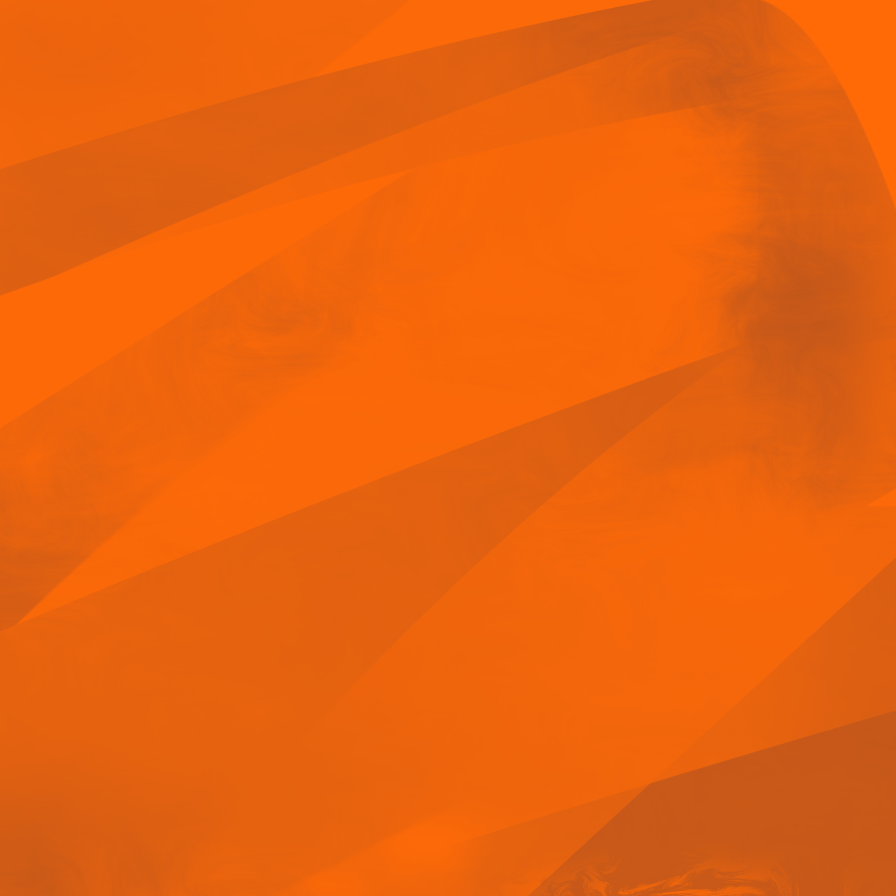
Reproduce this background procedurally as a Shadertoy shader.

```glsl
const vec3 BRIGHT_ORANGE = vec3(1.0, 0.415, 0.028);
const vec3 BURNT_ORANGE = vec3(0.755, 0.338, 0.105);

// Warped, rotated sine octaves, roughly -1 to 1
float layeredSines(vec2 p, float persistence) {
    float sum = 0.0;
    float amplitude = 0.55;
    for (int i = 0; i < 7; i++) {
        p = mat2(0.8, -0.6, 0.6, 0.8) * p * 1.85 + 1.7;
        p += 0.65 * sin(p.yx * 1.3 + float(i));
        sum += amplitude * sin(p.x) * sin(p.y);
        amplitude *= persistence;
    }
    return sum;
}

// Coverage below the parabola y = c.x + c.y * x + c.z * x^2
float below(vec2 p, vec3 c, float soft) {
    float slope = c.y + 2.0 * c.z * p.x;
    float d = (p.y - c.x - p.x * (c.y + c.z * p.x)) / sqrt(1.0 + slope * slope);
    return 1.0 - smoothstep(-soft, soft, d);
}

float glow(vec2 p, vec2 centre, vec2 radius) {
    vec2 q = (p - centre) / radius;
    return exp(-dot(q, q));
}

// Upper bands and the pale brushed field
float upperStrokes(vec2 p, float grain, float soft) {
    float shade = 0.06 + 0.12 * (1.0 - below(p, vec3(0.634, 0.80, 0.0), soft * 3.0));
    shade += 0.12 * glow(p, vec2(0.08, 0.94), vec2(0.14, 0.08));

    float band = 0.50 + 0.06 * grain + 0.26 * smoothstep(0.5, 0.8, p.x);
    shade = mix(shade, band, below(p, vec3(0.811, 0.325, -0.09), soft));

    float underBand = mix(0.10, 0.26, smoothstep(0.1, 0.6, p.x));
    underBand += 0.42 * smoothstep(0.64, 0.80, p.x + 0.03 * grain);
    shade = mix(shade, underBand, below(p, vec3(0.664, 0.46, -0.085), soft * 1.5));

    float belowBand = below(p, vec3(0.67, 0.36, -0.115), soft * 1.5);
    shade = mix(shade, 0.02 + 0.14 * smoothstep(0.4, 0.65, p.x), belowBand);

    float brushed = 0.22 + 0.10 * grain + 0.38 * glow(p, vec2(0.0, 0.31), vec2(0.12, 0.15));
    brushed = mix(brushed, 0.15 + 0.05 * grain, smoothstep(0.4, 0.65, p.x));
    shade = mix(shade, brushed, below(p, vec3(0.522, 0.636, -0.02), soft * 2.0) * belowBand);

    float fade = soft * 2.0 + 0.13 * p.x * p.x;
    return mix(shade, 0.09 + 0.03 * grain, below(p, vec3(0.285, 0.98, -0.32), fade));
}

// Long diagonal wedge and the lighter field to its right
float lowerStrokes(vec2 p, float shade, float soft) {
    float insideWedge = below(p, vec3(0.295, 0.42, -0.04), soft);
    float wedge = 0.34 + 0.10 * glow(p, vec2(0.42, 0.36), vec2(0.20))
        + 0.27 * glow(p, vec2(0.75, 0.57), vec2(0.2))
        + 0.40 * glow(p, vec2(0.0, 0.02), vec2(0.25, 0.13));
    shade = mix(shade, wedge, insideWedge);

    float field = 0.25 - 0.11 * glow(p, vec2(0.82, 0.33), vec2(0.25, 0.18))
        + 0.16 * glow(p, vec2(0.30, 0.10), vec2(0.16));
    float upperLedge = 1.0 - below(p, vec3(0.313, 0.219, 0.0), 0.012);
    field = mix(field, 0.42, upperLedge * smoothstep(0.62, 0.78, p.x));
    float rim = soft + 0.02 * (1.0 - smoothstep(0.22, 0.45, p.x));
    return mix(shade, field, insideWedge * below(p, vec3(-0.237, 1.355, -0.40), rim));
}

// Tall soft brush mark, bounded by an arc at the upper right
float rightStroke(vec2 p, float shade, float grain, float fineGrain, float soft) {
    float ragged = 0.035 * grain + 0.02 * fineGrain;
    float cover = smoothstep(0.73, 0.87, p.x + ragged) * smoothstep(0.40, 0.53, p.y + ragged);
    float tone = 0.47 + 0.10 * grain + 0.08 * fineGrain
        + 0.34 * glow(p, vec2(0.90, 0.65), vec2(0.085, 0.15))
        + 0.20 * glow(p, vec2(0.80, 0.95), vec2(0.06, 0.10));
    tone += 0.07 * smoothstep(-soft, soft, p.x - 0.845) * smoothstep(0.60, 0.66, p.y)
        * below(p, vec3(0.86, 0.0, 0.0), 0.08);
    tone -= 0.14 * smoothstep(0.94, 1.0, p.x + ragged);
    tone -= 0.16 * glow(p, vec2(0.90, 0.93), vec2(0.05, 0.10));
    shade = mix(shade, tone, cover);
    vec2 arcPoint = vec2(max(p.x, 0.829), p.y);
    shade *= below(arcPoint, vec3(-4.56, 13.426, -8.1), soft * 2.0);
    float sliver = below(p, vec3(-0.135, 0.59, 0.0), soft)
        * (1.0 - below(p, vec3(0.435, 0.0, 0.0), soft));
    return shade * (1.0 - 0.85 * sliver);
}

// Overlapping planes in the lower right corner
float cornerPlanes(vec2 p, float shade, float soft) {
    float diagonal = below(p, vec3(-0.542, 0.92, 0.0), soft);
    float floorPlane = below(p, vec3(-0.11, 0.345, -0.028), soft);
    shade = mix(shade, 0.33 + 0.24 * smoothstep(0.8, 1.0, p.x), diagonal);
    shade = mix(shade, 0.46, floorPlane * (1.0 - diagonal) * smoothstep(0.49, 0.55, p.x));
    return mix(shade, 0.89, floorPlane * diagonal);
}

void mainImage(out vec4 fragColor, in vec2 fragCoord) {
    vec2 p = fragCoord / iResolution.xy;
    float soft = 0.75 / iResolution.y;
    float grain = layeredSines(p * vec2(5.0, 7.0), 0.7);
    float fineGrain = layeredSines(p.yx * vec2(17.0, 12.0) + 4.0, 0.75);

    float shade = upperStrokes(p, grain, soft);
    shade = lowerStrokes(p, shade, soft);
    shade = rightStroke(p, shade, grain, fineGrain, soft);
    shade = cornerPlanes(p, shade, soft);

    // Pale scuff and flecks along the bottom
    float scuff = glow(p, vec2(0.47, 0.06), vec2(0.08, 0.035))
        + glow(p, vec2(0.37, 0.01), vec2(0.06, 0.03));
    shade -= 0.24 * scuff * below(p, vec3(-0.15, 0.496, 0.0), 0.005);
    shade -= 0.75 * glow(p, vec2(0.75, 0.0), vec2(0.15, 0.035)) * smoothstep(-0.1, 0.5, fineGrain);

    // Paint texture, strongest in worn patches
    float worn = glow(p, vec2(0.33, 0.63), vec2(0.13, 0.07))
        + 0.8 * glow(p, vec2(0.77, 0.94), vec2(0.15, 0.07))
        + 0.6 * glow(p, vec2(0.05, 0.42), vec2(0.18, 0.13))
        + 0.6 * glow(p, vec2(0.65, 0.43), vec2(0.12, 0.08))
        + 0.6 * glow(p, vec2(0.15, 0.0), vec2(0.30, 0.06));
    float painted = smoothstep(0.03, 0.2, shade);
    shade += painted * (worn * (0.05 + 0.17 * fineGrain) + 0.025 * grain + 0.025 * fineGrain);
    fragColor = vec4(mix(BRIGHT_ORANGE, BURNT_ORANGE, clamp(shade, 0.0, 1.1)), 1.0);
}
```
